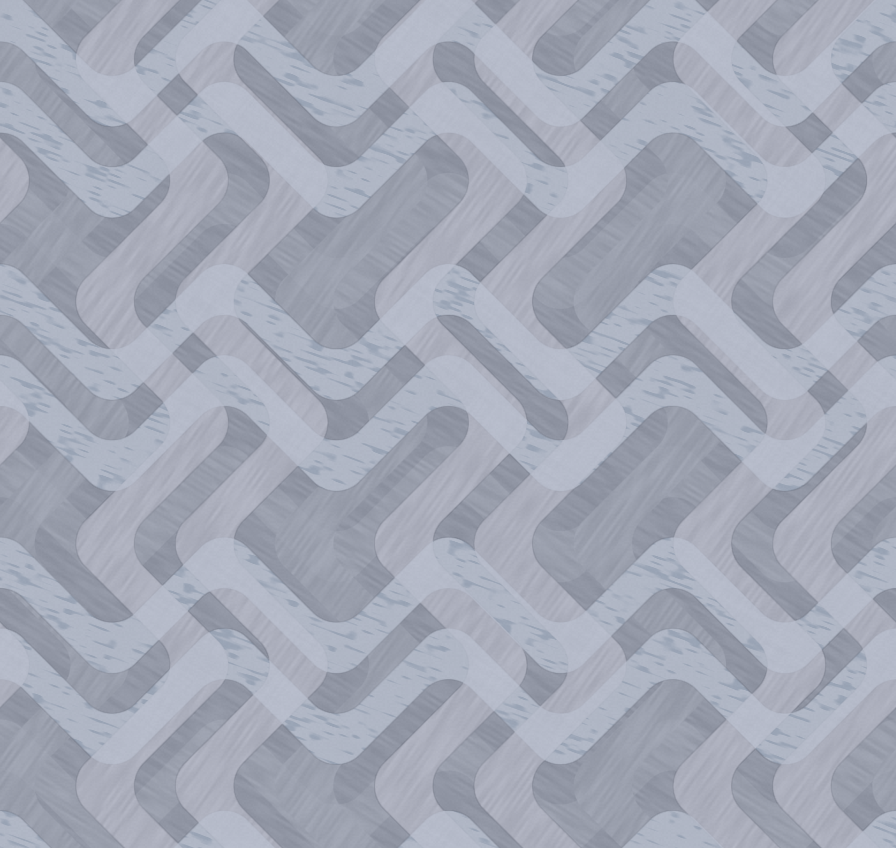
This pattern is drawn by a Shadertoy shader. Its source:

```glsl
#define REPEATS_X 3.0      // groups of three bands across the width
#define REPEAT_Y 0.3223    // height of one group of three bands
#define BEND_X 0.13223     // half wave of the bands running across
#define BEND_Y 0.14286     // half wave of the bands running down
#define BEND_RADIUS 0.0386
#define LINE_WIDTH 0.0013
#define GROUND vec3(0.565, 0.585, 0.640)
#define FAINT vec3(0.600, 0.620, 0.673)
#define ACROSS vec3(0.690, 0.716, 0.772)
#define DOWN vec3(0.672, 0.684, 0.737)
#define OVERLAP vec3(0.712, 0.733, 0.790)
#define GRAIN 0.075

float hash(vec2 p) {
    return fract(sin(dot(p, vec2(127.1, 311.7))) * 43758.5453);
}

float noise(vec2 p) {
    vec2 i = floor(p), f = fract(p);
    f = f * f * (3.0 - 2.0 * f);
    return mix(mix(hash(i), hash(i + vec2(1, 0)), f.x),
               mix(hash(i + vec2(0, 1)), hash(i + vec2(1, 1)), f.x), f.y);
}

// Noise stretched into fibres along a given angle
float fibres(vec2 p, float angle, vec2 frequency) {
    float c = cos(angle), s = sin(angle);
    return noise(vec2(c * p.x + s * p.y, c * p.y - s * p.x) * frequency + 40.0);
}

// 45 degree zigzag with circular bends, zero at t = 0
float zigzag(float t, float halfWave) {
    float u = abs(mod(t + halfWave, 2.0 * halfWave) - halfWave);
    float v = min(u, halfWave - u);
    float r = BEND_RADIUS;
    float rise = v < r * 0.7071 ? r - sqrt(r * r - v * v) : v - 0.4142 * r;
    return u < 0.5 * halfWave ? rise : halfWave - 0.8284 * r - rise;
}

// x: strong bands, y: faint third band, z: outline of the strong bands
vec3 bands(float c, float width) {
    float shifted = c - 0.5 * width + 0.5;
    float inside = 0.5 * width - abs(fract(shifted) - 0.5);
    float blur = max(fwidth(c), 1e-5);
    float pixels = inside / blur;
    float cover = clamp(pixels + 0.5, 0.0, 1.0);
    float strong = step(mod(floor(shifted), 3.0), 1.5);
    float halfLine = 0.5 * LINE_WIDTH * iResolution.y;
    float outline = clamp(halfLine + 0.5 - abs(pixels), 0.0, 1.0);
    return vec3(cover * strong, cover * (1.0 - strong), outline * strong);
}

void mainImage(out vec4 fragColor, in vec2 fragCoord) {
    vec2 p = fragCoord / iResolution.y;
    p.y = 1.0 - p.y;
    float repeatX = iResolution.x / iResolution.y / REPEATS_X;

    // Two families of parallel meanders
    float row = (p.y - zigzag(p.x, BEND_X) + 0.011) * 3.0 / REPEAT_Y;
    float column = (p.x - zigzag(p.y - 0.0697, BEND_Y) - 0.0895) * 3.0 / repeatX;
    vec3 h = bands(row, 0.56);
    vec3 v = bands(column, 0.586);

    // Fibres and worn flecks
    float steep = fibres(p, -0.95, vec2(32.0, 270.0)) - 0.5;
    float shallow = fibres(p, 0.55, vec2(38.0, 270.0)) - 0.5;
    float fleck = fibres(p, 0.35, vec2(65.0, 290.0));
    float wear = noise(p * 17.0) * 0.6 + noise(p * 41.0) * 0.4;
    float worn = smoothstep(0.58, 0.9, fleck + 0.35 * (wear - 0.5));
    float fine = hash(floor(p * 480.0)) - 0.5;

    // Translucent layers
    float faint = max(h.y, v.y);
    vec3 ground = mix(GROUND, FAINT, faint) + 0.012 * h.y * v.y;
    ground += GRAIN * 0.7 * mix(shallow, steep, v.y);
    vec3 across = ACROSS - vec3(1.2, 1.0, 0.85) * GRAIN * worn;
    vec3 down = DOWN + GRAIN * 0.75 * steep;
    vec3 overlap = OVERLAP + GRAIN * 0.15 * (steep + shallow);
    vec3 color = mix(mix(ground, across, h.x), mix(down, overlap, h.x), v.x);

    // Broken outlines and paper grain
    float outline = max(h.z * (1.0 - 0.75 * v.x), v.z * (1.0 - 0.75 * h.x));
    color -= 0.055 * outline * (0.5 + wear);
    color += 0.012 * fine + 0.012 * (wear - 0.5);
    fragColor = vec4(color, 1.0);
}
```
